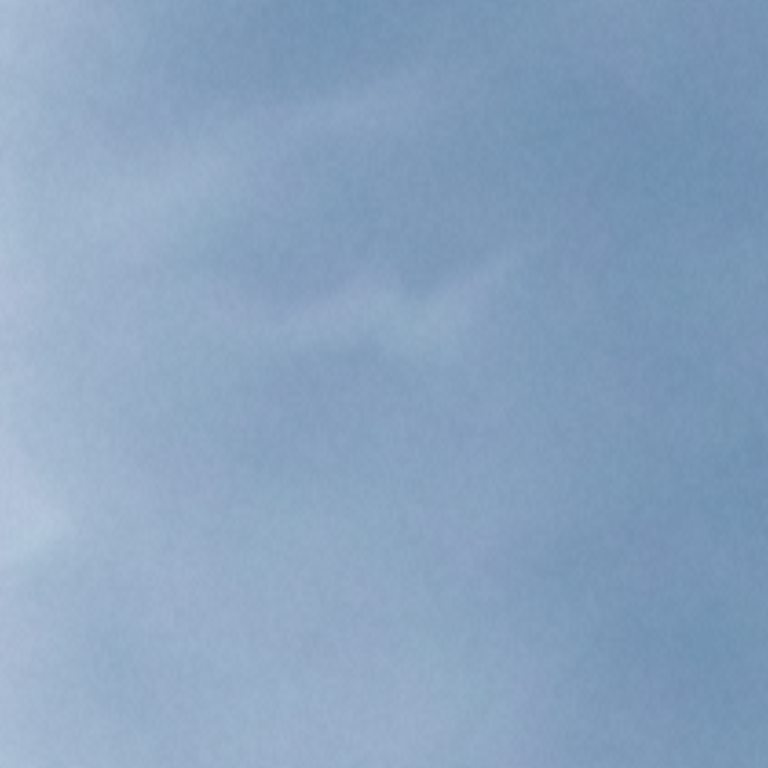
Write a WebGL 2 fragment shader that draws this texture.

```glsl
#version 300 es
precision highp float;
// Hazy blue sky with soft pale cloud veils and a faint fine grain.

uniform vec2 u_resolution;
out vec4 fragColor;

const vec3 DEEP_BLUE = vec3(0.457, 0.576, 0.702);
const vec3 PALE_HAZE = vec3(0.665, 0.740, 0.828);

float hash(vec2 cell) {
    vec3 q = fract(vec3(cell.xyx) * 0.1031);
    q += dot(q, q.yzx + 33.33);
    return fract((q.x + q.y) * q.z);
}

// Smooth lattice noise in -1..1, used for the grain.
float grainNoise(vec2 p) {
    vec2 cell = floor(p);
    vec2 f = smoothstep(0.0, 1.0, fract(p));
    float low = mix(hash(cell), hash(cell + vec2(1.0, 0.0)), f.x);
    float high = mix(hash(cell + vec2(0.0, 1.0)), hash(cell + 1.0), f.x);
    return 2.0 * mix(low, high, f.y) - 1.0;
}

// Rotated, bent sine layers that pile up into vapour, about -1..1.
float vapour(vec2 p, float seed) {
    const mat2 TURN = mat2(0.80, 0.60, -0.60, 0.80);
    float sum = 0.0;
    float amplitude = 0.5;
    for (int i = 0; i < 6; i++) {
        p = TURN * p + seed;
        vec2 bend = 0.9 * sin(p.yx * 0.8 + seed * 2.3);
        sum += amplitude * sin(p.x + bend.x) * cos(p.y + bend.y);
        p *= 1.75;
        amplitude *= 0.58;
    }
    return sum;
}

// Soft elongated patch of light, tilted by an angle.
float glow(vec2 p, vec2 centre, vec2 radii, float angle) {
    vec2 d = p - centre;
    float c = cos(angle);
    float s = sin(angle);
    d = vec2(c * d.x + s * d.y, c * d.y - s * d.x) / radii;
    return exp(-dot(d, d));
}

// Haze thickens to the left and thins towards the upper right.
float hazeGradient(vec2 p) {
    float across = smoothstep(0.0, 0.95, p.x + 0.32 * (p.y - 0.5));
    return mix(0.60, 0.03, across) + 0.42 * exp(-max(p.x, 0.0) * 8.5);
}

// Local veils, with edges frayed by the bent coordinate.
float veils(vec2 p) {
    float light = 0.27 * glow(p, vec2(0.47, 0.58), vec2(0.15, 0.04), 0.0);
    light += 0.26 * glow(p, vec2(0.61, 0.62), vec2(0.09, 0.03), 0.7);
    light += 0.22 * glow(p, vec2(0.25, 0.76), vec2(0.17, 0.08), 0.45);
    light += 0.20 * glow(p, vec2(0.48, 0.86), vec2(0.10, 0.04), 0.25);
    light += 0.34 * glow(p, vec2(0.01, 0.33), vec2(0.07, 0.06), 0.0);
    light += 0.22 * glow(p, vec2(0.55, 0.10), vec2(0.28, 0.24), 0.2);
    light += 0.10 * glow(p, vec2(0.62, 0.40), vec2(0.14, 0.16), 0.0);
    light -= 0.22 * glow(p, vec2(0.32, 0.96), vec2(0.22, 0.10), 0.3);
    light -= 0.12 * glow(p, vec2(0.38, 0.43), vec2(0.15, 0.08), 0.2);
    light -= 0.12 * glow(p, vec2(0.14, 0.16), vec2(0.13, 0.11), 0.0);
    return light;
}

void main() {
    vec2 p = gl_FragCoord.xy / u_resolution;

    // Haze and clouds
    vec2 fray = vec2(vapour(p * 11.0, 1.7), vapour(p * 11.0, 4.1));
    vec2 bent = p + 0.035 * fray;
    float haze = hazeGradient(bent) + veils(bent);
    haze += 0.15 * vapour(bent * vec2(6.5, 8.0), 2.6);
    vec3 colour = mix(DEEP_BLUE, PALE_HAZE, clamp(haze, -0.03, 1.15));

    // Faint drift between violet and green tints
    float tint = vapour(p * 21.0, 3.3);
    colour += tint * vec3(0.011, -0.005, 0.004);

    // Fine grain, slightly taller than wide
    float grain = grainNoise(p * vec2(210.0, 150.0));
    grain += 0.7 * grainNoise(p * vec2(95.0, 75.0) + 17.0);
    colour += 0.0098 * grain;

    fragColor = vec4(colour, 1.0);
}
```
